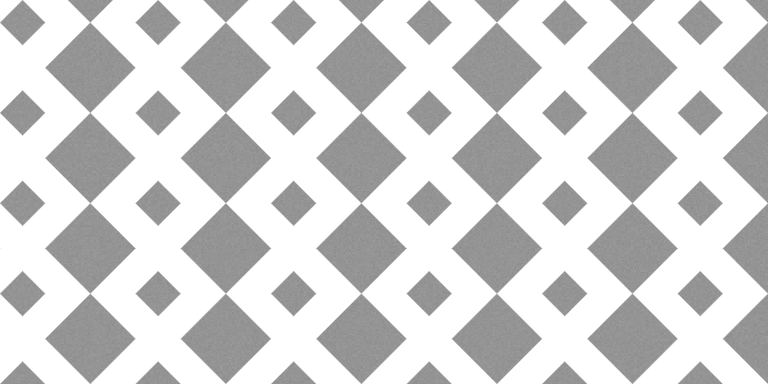
Give the GLSL for this pattern, as a WebGL 2 fragment shader.

```glsl
#version 300 es
precision highp float;
// Columns of large grey diamonds touching tip to tip, alternating with
// columns of half-size diamonds set half a row lower, on white.
// Each column is a repeated diamond distance; fine grain tints the grey.

uniform vec2 u_resolution;
out vec4 fragColor;

const float UNITS_HIGH = 8.5;            // canvas height in pattern units
const vec2 PERIOD = vec2(3.0, 2.0);      // spacing of repeats
const vec2 LARGE_CENTRE = vec2(2.0, 1.0);
const vec2 SMALL_CENTRE = vec2(0.5, 0.0);
const float LARGE_RADIUS = 1.0;
const float SMALL_RADIUS = 0.5;
const float GRAIN_CELLS = 256.0;         // grain cells per canvas height
const float GRAIN_STRENGTH = 0.05;
const vec3 WHITE = vec3(1.0);
const vec3 GREY = vec3(0.58);

float hash(vec2 p) {
    vec3 q = fract(vec3(p.xyx) * 0.1031);
    q += dot(q, q.yzx + 33.33);
    return fract((q.x + q.y) * q.z);
}

// Signed distance to the nearest diamond of a repeating grid
float diamondGrid(vec2 p, vec2 centre, float radius) {
    vec2 cell = (p - centre) / PERIOD;
    vec2 local = abs(cell - floor(cell + 0.5)) * PERIOD;
    return (local.x + local.y - radius) * 0.70711;
}

// Mean of two hashes: fine grain centred on zero
float grain(vec2 p) {
    vec2 cell = floor(p);
    return 0.5 * (hash(cell) + hash(cell + 71.0)) - 0.5;
}

void main() {
    vec2 uv = gl_FragCoord.xy / u_resolution.y;
    vec2 p = uv * UNITS_HIGH;
    float pixel = UNITS_HIGH / u_resolution.y;

    // Both diamond sizes
    float large = diamondGrid(p, LARGE_CENTRE, LARGE_RADIUS);
    float small = diamondGrid(p, SMALL_CENTRE, SMALL_RADIUS);
    float shape = min(large, small);

    // Soft edge and grained fill
    float coverage = 1.0 - smoothstep(-0.8 * pixel, 0.8 * pixel, shape);
    vec3 fill = GREY + GRAIN_STRENGTH * grain(uv * GRAIN_CELLS);
    fragColor = vec4(mix(WHITE, fill, coverage), 1.0);
}
```
